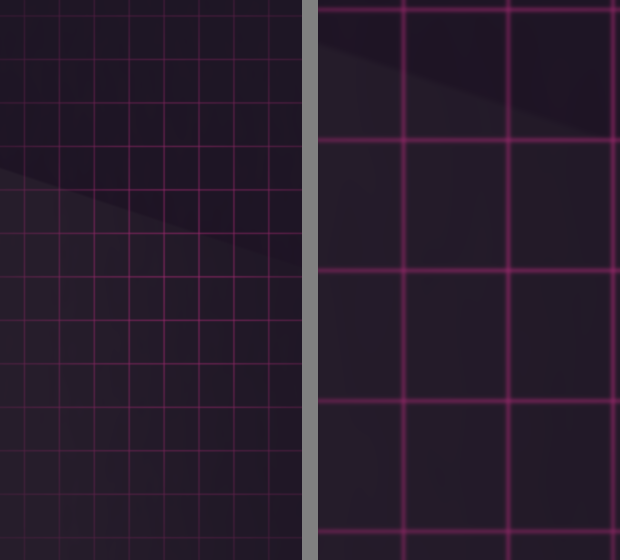
Left, the full canvas; right, a detail of the centre.
Write a Shadertoy shader that draws this pattern.

```glsl
// A glowing magenta grid on a dark violet ground, crossed by a faint diagonal sheen.
// Lines are soft profiles around repeated coordinates, dimmed away from a centre;
// gradient noise adds slight mottling and uneven line strength.

#define CELLS vec2(8.651, 12.88)       // repeats across and down
#define FIRST_LINE vec2(0.081, 0.0398) // lowest left crossing
#define LINE_SOFTNESS 0.0024           // profile width, in canvas widths
#define LINE_STRENGTH 0.48
#define LINE_COLOR vec3(0.62, 0.155, 0.43)
#define GLOW_CENTER vec2(0.58, 0.52)
#define GLOW_RADIUS vec2(0.60, 0.45)
#define NIGHT_COLOR vec3(0.119, 0.086, 0.145)
#define SHEEN_COLOR vec3(0.150, 0.114, 0.169)
#define SHEEN_LEFT 0.70                // height of the sheen edge at the left
#define SHEEN_DROP 0.178               // its fall across the canvas
#define MOTTLE 0.003

vec2 hashGradient(vec2 cell) {
    vec2 h = vec2(dot(cell, vec2(127.1, 311.7)), dot(cell, vec2(269.5, 183.3)));
    return 2.0 * fract(sin(h) * 43758.5) - 1.0;
}

float gradientNoise(vec2 p) {
    vec2 i = floor(p), f = fract(p);
    vec2 u = f * f * f * (f * (f * 6.0 - 15.0) + 10.0);
    vec2 e = vec2(0.0, 1.0);
    float low = mix(dot(hashGradient(i), f),
                    dot(hashGradient(i + e.yx), f - e.yx), u.x);
    float high = mix(dot(hashGradient(i + e.xy), f - e.xy),
                     dot(hashGradient(i + e.yy), f - e.yy), u.x);
    return mix(low, high, u.y);
}

// Violet ground with the sheen below a slanted edge, fading to the right
vec3 background(vec2 uv, float pixel) {
    float edge = SHEEN_LEFT - SHEEN_DROP * uv.x - uv.y;
    float softEdge = max(pixel, 0.003);
    float below = smoothstep(-softEdge, softEdge, edge);
    float sheen = below * (1.0 - 0.85 * smoothstep(0.0, 1.1, uv.x));
    float shade = (1.0 - below) * exp(edge * 7.0);
    vec3 color = mix(NIGHT_COLOR, SHEEN_COLOR, sheen);
    return color - shade * vec3(0.0, 0.007, 0.002);
}

// Coverage of both line families, with a little variation along each line
float gridLines(vec2 uv, vec2 aspect, float pixel) {
    vec2 g = (uv - FIRST_LINE) * CELLS;
    vec2 index = round(g);
    vec2 dist = abs(g - index) / CELLS * aspect;
    float soft = max(LINE_SOFTNESS, 0.5 * pixel);
    vec2 line = exp(-0.5 * dist * dist / (soft * soft));
    line.x *= 1.0 + 0.2 * gradientNoise(vec2(index.x * 3.7, g.y * 0.6));
    line.y *= 1.0 + 0.2 * gradientNoise(vec2(g.x * 0.6, index.y * 3.7 + 40.0));
    line = clamp(line * LINE_STRENGTH, 0.0, 1.0);
    return 1.0 - (1.0 - line.x) * (1.0 - line.y);
}

void mainImage(out vec4 fragColor, in vec2 fragCoord) {
    vec2 uv = fragCoord / iResolution.xy;
    vec2 aspect = iResolution.xy / iResolution.x;
    float pixel = 1.0 / iResolution.x;

    vec3 color = background(uv, pixel);
    color += MOTTLE * gradientNoise(uv * aspect * vec2(26.0, 9.0));

    // Grid, brightest near the glow centre
    vec2 q = (uv - GLOW_CENTER) / GLOW_RADIUS;
    float glow = 0.12 + 0.88 * exp(-dot(q, q));
    color = mix(color, LINE_COLOR, gridLines(uv, aspect, pixel) * glow);

    fragColor = vec4(color, 1.0);
}
```
